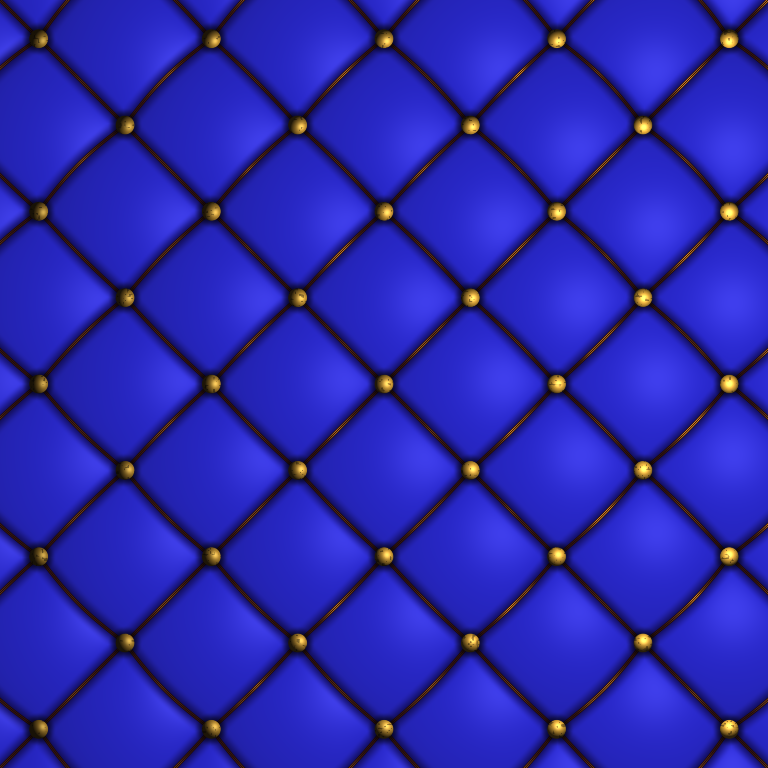
Give the GLSL for this pattern, as a WebGL 1 fragment shader.

```glsl
precision highp float;

uniform vec2 u_resolution;

const float PERIOD = 0.2248;          // button spacing across and down
const float PARALLAX = 0.014;         // outward bow of the raised seams
const float BUTTON_RADIUS = 0.0122;
const float SEAM_HALF_WIDTH = 0.0024;
const float THREAD_HALF_WIDTH = 0.0005;
const float PAD_SLOPE = 0.45;
const float PAD_ROLL = 0.8;
const float EDGE_SHADOW = 0.105;      // fraction of a pad
const vec3 LIGHT_POSITION = vec3(0.95, 0.55, 0.6);

const vec3 FABRIC = vec3(0.163, 0.16, 0.82);
const vec3 FABRIC_SHADOW = vec3(0.05, 0.03, 0.27);
const vec3 FABRIC_SHEEN = vec3(0.085, 0.085, 0.11);
const vec3 SEAM = vec3(0.10, 0.03, 0.05);
const vec3 THREAD = vec3(0.36, 0.17, 0.06);
const vec3 THREAD_GLINT = vec3(0.95, 0.58, 0.13);
const vec3 GOLD = vec3(0.84, 0.63, 0.22);
const vec3 GOLD_SHINE = vec3(0.95, 0.88, 0.55);

const float PI = 3.14159265;
const float DIAGONAL = 0.70710678;

float hash(vec2 p) {
  return fract(sin(dot(p, vec2(127.1, 311.7))) * 4375.85);
}

float noise(vec2 p) {
  vec2 i = floor(p);
  vec2 f = fract(p);
  f = f * f * (3.0 - 2.0 * f);
  return mix(mix(hash(i), hash(i + vec2(1.0, 0.0)), f.x),
             mix(hash(i + vec2(0.0, 1.0)), hash(i + 1.0), f.x), f.y);
}

// Diagonal lattice coordinates: buttons lie on the integers.
vec2 toLattice(vec2 p) {
  return vec2(p.x + p.y, p.x - p.y) / PERIOD;
}

vec2 fromLattice(vec2 q) {
  return vec2(q.x + q.y, q.x - q.y) * 0.5 * PERIOD;
}

float band(float dist, float halfWidth, float aa) {
  return 1.0 - smoothstep(halfWidth - aa, halfWidth + aa, dist);
}

vec3 padColor(vec2 cell, float edge, vec3 light) {
  vec2 s = cell * 2.0 - 1.0;
  vec2 s4 = s * s * s * s;
  vec2 tilt = s * (PAD_SLOPE + PAD_ROLL * s4 * s4);
  vec3 normal = normalize(vec3(vec2(tilt.x + tilt.y, tilt.x - tilt.y) * DIAGONAL, 1.0));
  vec3 halfway = normalize(light + vec3(0.0, 0.0, 1.0));
  float diffuse = max(dot(normal, light), 0.0);
  float sheen = pow(max(dot(normal, halfway), 0.0), 28.0);
  vec3 lit = FABRIC * (0.77 + 0.23 * diffuse) + FABRIC_SHEEN * sheen;
  return mix(FABRIC_SHADOW, lit, smoothstep(-0.03, EDGE_SHADOW, edge));
}

vec3 buttonColor(vec2 offset, vec2 id, vec3 light, float side) {
  vec2 r = offset / BUTTON_RADIUS;
  vec3 normal = vec3(r, sqrt(max(1.0 - dot(r, r), 0.0)));
  vec3 halfway = normalize(light + vec3(0.0, 0.0, 1.0));
  float diffuse = max(dot(normal, light), 0.0);
  float shine = pow(max(dot(normal, halfway), 0.0), 12.0);
  float tarnish = smoothstep(0.72, 0.9, noise(r * 4.5 + id * 7.3));
  vec3 metal = GOLD * (0.16 + 0.84 * diffuse) + GOLD_SHINE * shine * 0.42;
  return metal * mix(0.68, 1.25, side) * (1.0 - 0.4 * tarnish);
}

void main() {
  vec2 uv = gl_FragCoord.xy / u_resolution;
  vec2 centered = uv - 0.5;
  float aa = 0.6 / min(u_resolution.x, u_resolution.y);
  vec3 light = normalize(LIGHT_POSITION - vec3(uv, 0.0));

  // Buttons stay fixed while the padding bows away from the center.
  vec2 flatLattice = toLattice(centered);
  vec2 wave = cos(PI * flatLattice);
  float lift = sqrt(max(1.0 - wave.x * wave.x * wave.y * wave.y, 0.0));
  vec2 lattice = toLattice(centered * (1.0 - PARALLAX * lift));

  // Padding
  vec2 cell = fract(lattice);
  vec2 border = min(cell, 1.0 - cell);
  float edge = min(border.x, border.y);
  vec3 color = padColor(cell, edge, light);

  // Seam with a dark groove and one bright thread beside it
  float seamDist = edge * PERIOD * DIAGONAL;
  color = mix(color, SEAM, band(seamDist, SEAM_HALF_WIDTH, aa));
  float along = max(border.x, border.y) * 2.0;
  float rising = step(border.y, border.x);
  float wear = noise(lattice * 9.0);
  float glint = smoothstep(0.35, 0.95, along) * mix(0.45, 1.0, rising);
  glint *= mix(0.4, 1.1, uv.x) * (0.55 + 0.8 * wear);
  float thread = band(abs(seamDist - 0.001), THREAD_HALF_WIDTH, aa);
  vec3 threadColor = mix(THREAD, THREAD_GLINT, clamp(glint, 0.0, 1.0));
  color = mix(color, threadColor, thread * clamp(0.4 + 0.6 * glint, 0.0, 1.0));

  // Contact shadow and button
  vec2 id = floor(flatLattice + 0.5);
  vec2 offset = fromLattice(flatLattice - id);
  float dist = length(offset);
  float contact = 1.0 - smoothstep(BUTTON_RADIUS * 0.9, BUTTON_RADIUS * 1.9, dist);
  color *= 1.0 - 0.55 * contact;
  vec3 button = buttonColor(offset, id, light, uv.x);
  color = mix(color, button, band(dist, BUTTON_RADIUS, aa));

  gl_FragColor = vec4(color, 1.0);
}
```
